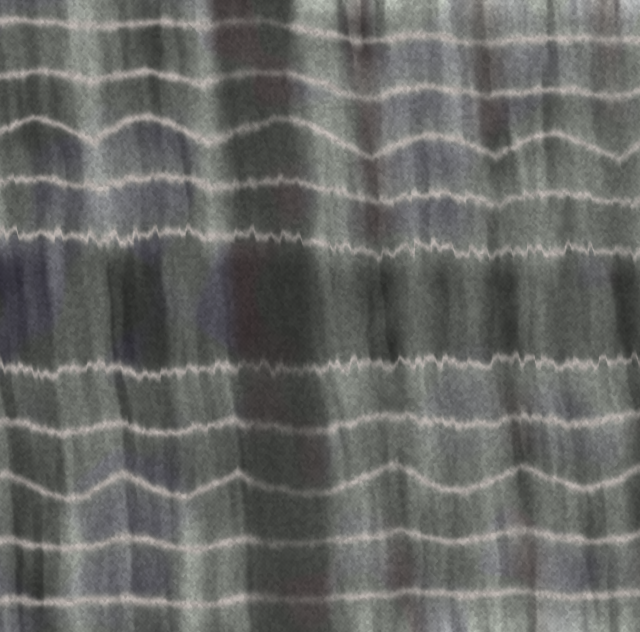
Write a Shadertoy shader that draws this texture.

```glsl
// Pleated tie-dye cloth: pale resist lines mirrored about a dark middle band.
// A sheared fold phase drives the zigzag of the lines and the dye in each pleat;
// smooth cellular noise gives streaks, blotches and thread grain.

float hash(vec2 p) {
    p = fract(p * vec2(0.1031, 0.1137));
    p += dot(p, p.yx + 33.33);
    return fract((p.x + p.y) * p.x * 17.0);
}

// Cellular noise with softly blended cells, 0 to 1
float cells(vec2 p) {
    vec2 base = floor(p);
    float sum = 0.0, weight = 0.0;
    for (int j = -1; j <= 1; j++)
    for (int i = -1; i <= 1; i++) {
        vec2 id = base + vec2(i, j);
        vec2 d = id + vec2(hash(id + 41.0), hash(id + 87.0)) - p;
        float w = exp(-5.0 * dot(d, d));
        sum += w * hash(id + 13.0);
        weight += w;
    }
    return sum / weight;
}

float wobble(float x) {
    return sin(x * 21.0) * 0.5 + sin(x * 47.0 + 1.3) * 0.3 + sin(x * 113.0 + 4.0) * 0.2;
}

void mainImage(out vec4 fragColor, in vec2 fragCoord) {
    vec2 p = fragCoord / iResolution.xy;
    p.y = 1.0 - p.y;

    // Pleats lean slightly; the dark strip is one wider pleat
    float s = p.x - 0.08 * p.y + 0.004 * wobble(p.y * 0.7);
    float phase = min(s - 0.31, 0.0) / 0.18 + clamp(s - 0.31, 0.0, 0.25) / 0.25
                + max(s - 0.56, 0.0) / 0.193;
    float cell = fract(phase);
    float fold = abs(fract(phase + 0.5) - 0.5) * 2.0;
    float seam = exp(-fold * fold * 11.0);
    float mid = exp(-(1.0 - fold) * (1.0 - fold) * 14.0);
    float right = smoothstep(0.43, 0.49, s);
    float left = 1.0 - right;
    float strip = smoothstep(0.305, 0.345, s) * (1.0 - smoothstep(0.43, 0.475, s));
    float lower = smoothstep(0.37, 0.43, p.y);
    float upper = 1.0 - lower;

    float streak = cells(vec2(s * 75.0, p.y * 9.0));
    float fringe = cells(vec2(s * 130.0, p.y * 4.0 + 7.0));
    float blotch = cells(p * vec2(11.0, 9.0) + 3.0);

    // Dye depth of each pleat
    float tone = mix(0.335, 0.455, right) + 0.11 * (streak - 0.5) + 0.13 * (blotch - 0.5);
    tone += left * upper * (0.17 * seam - 0.03 * mid);
    float halfDark = smoothstep(0.0, 0.04, cell) * (1.0 - smoothstep(0.46, 0.54, cell));
    tone += left * lower * (0.05 - 0.11 * halfDark);
    tone += left * mid * 0.17 * smoothstep(0.74, 0.85, p.y);
    float seamBreak = 0.55 + 0.8 * cells(vec2(phase * 2.0, p.y * 14.0));
    tone -= right * seamBreak * (0.17 * seam + 0.09 * mid);
    tone = mix(tone, 0.245 + 0.05 * (blotch - 0.5), strip * 0.88);

    // Resist lines: six rows outward on each side of the band
    float core = 0.0, halo = 0.0;
    float shift = smoothstep(0.4, 0.6, p.x);
    for (int k = 0; k < 12; k++) {
        float side = k < 6 ? -1.0 : 1.0;
        float row = float(k % 6);
        float y = k < 6 ? 0.372 - 0.0835 * row + 0.025 * shift
                        : 0.585 + 0.0915 * row - 0.012 * shift;
        float swing = 0.008 + 0.031 * exp(-1.3 * (row - 2.0) * (row - 2.0));
        float bend = mix(fold, sin(fold * 1.57), 0.6);
        y += side * swing * (bend - 0.5) + 0.005 * wobble(p.x + row * 0.37 + side);
        y += 0.019 * exp(-0.8 * row) * (fringe - 0.5);

        float d = p.y - y;
        float outward = smoothstep(-0.006, 0.006, d * side);
        float width = 0.0048 + 0.0035 * streak + 0.002 * seam * left;
        float keep = 1.0 - strip * (k < 6 ? 0.35 + 0.08 * row : 0.72);
        keep *= 1.0 - 0.4 * seam * right;
        core = max(core, keep * exp(-d * d / (width * width)));
        float spread = mix(0.011, 0.024 + 0.014 * fringe, outward);
        halo = max(halo, keep * exp(-abs(d) / spread));
    }

    // Deep dye between the two innermost lines
    float band = smoothstep(0.385, 0.43, p.y - 0.02 * shift)
               * (1.0 - smoothstep(0.565, 0.585, p.y));
    tone -= band * (0.035 + 0.045 * right) * (0.6 + 0.8 * blotch);

    // Bleached edges on the open side
    float edge = smoothstep(0.94, 1.0, p.y) + 1.0 - smoothstep(0.0, 0.045, p.y);
    tone += right * edge * (0.04 + 0.2 * streak);

    float glow = mix(0.2 + 0.35 * seam * upper, 0.36 + 0.12 * upper, right);
    tone = mix(tone, 0.64, halo * glow * (0.55 + 0.9 * streak));

    // Greenish grey dye, violet and brown hues, pinkish lines
    vec3 color = tone * vec3(0.985, 1.015, 0.965);
    float hueShift = smoothstep(0.5, 0.8, cells(p * vec2(13.0, 11.0) + 31.0));
    color += hueShift * mix(vec3(0.0, -0.012, 0.035), vec3(0.02, -0.015, -0.002),
                            max(strip, right * seam)) * (1.0 - halo);
    color = mix(color, vec3(0.72, 0.685, 0.67), core * (0.62 + 0.3 * streak));

    // Woven threads
    vec2 thread = vec2(p.x - 0.1 * p.y, p.y + 0.06 * p.x);
    float grain = cells(thread * vec2(230.0, 190.0)) - 0.5;
    grain += 0.14 * sin(thread.x * 880.0) * sin(thread.y * 800.0);
    color *= 1.0 + 0.2 * grain;

    fragColor = vec4(clamp(color, 0.0, 1.0), 1.0);
}
```
